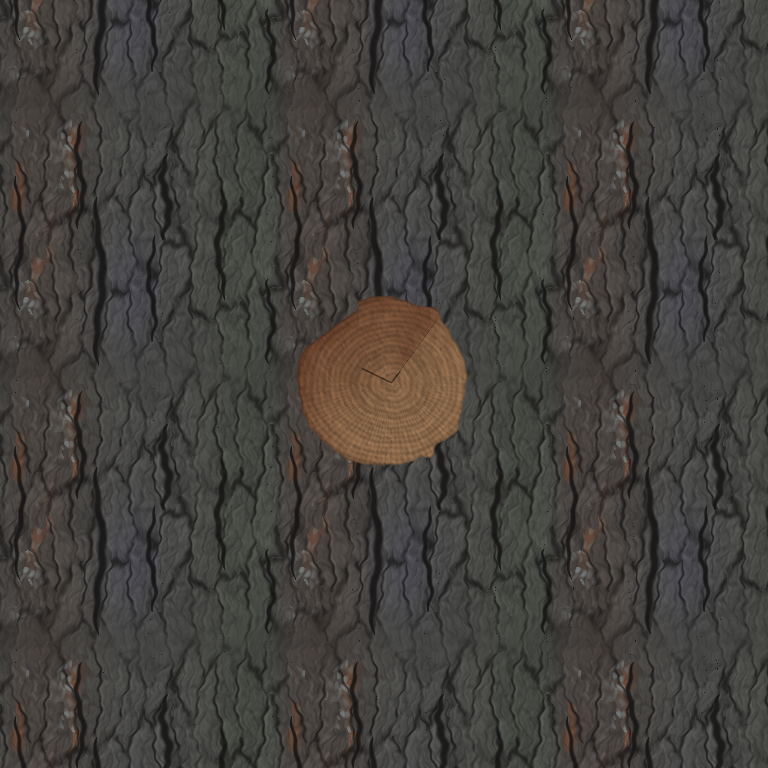
Reproduce this texture procedurally as a WebGL 2 fragment shader.

```glsl
#version 300 es
precision highp float;

uniform vec2 u_resolution;
out vec4 fragColor;

const float TAU = 6.28319;
const vec2 TILE_SIZE = vec2(0.3594, 0.3516);
const float TILE_TOP = 0.13;
const vec2 LOG_CENTER = vec2(0.4974, 0.5035);
const vec2 PITH = vec2(0.5095, 0.5017);
const float LOG_RADIUS = 0.110;
const float RING_COUNT = 140.0;
const vec3 BARK_GREY = vec3(0.262, 0.262, 0.254);
const vec3 BARK_VIOLET = vec3(0.255, 0.250, 0.272);
const vec3 BARK_BROWN = vec3(0.262, 0.240, 0.226);
const vec3 BARK_MOSS = vec3(0.255, 0.270, 0.240);
const vec3 CRACK_DARK = vec3(0.075, 0.070, 0.070);
const vec3 RUST = vec3(0.41, 0.26, 0.19);
const vec3 LICHEN = vec3(0.47, 0.50, 0.50);
const vec3 WOOD_TAN = vec3(0.53, 0.40, 0.285);
const vec3 WOOD_RED = vec3(0.39, 0.245, 0.165);

vec2 hash2(vec2 p) {
  vec2 k = vec2(dot(p, vec2(127.1, 311.7)), dot(p, vec2(269.5, 183.3)));
  return fract(sin(k) * 43758.5);
}

// Tiling cellular noise: nearest distance, border distance, cell tone
vec3 cells(vec2 p, vec2 count) {
  p *= count;
  vec2 base = floor(p);
  float near = 8.0, next = 8.0, tone = 0.0;
  for (int y = -1; y <= 1; y++)
    for (int x = -1; x <= 1; x++) {
      vec2 cell = base + vec2(x, y);
      vec2 rnd = hash2(mod(cell, count));
      float d = length(cell + rnd - p);
      if (d < near) { next = near; near = d; tone = rnd.x; }
      else next = min(next, d);
    }
  return vec3(near, next - near, tone);
}

vec2 warp(vec2 q) {
  q.x += 0.012 * sin(TAU * (2.0 * q.y + q.x)) + 0.006 * sin(TAU * (7.0 * q.y - 3.0 * q.x));
  q.x += 0.003 * sin(TAU * (19.0 * q.y + 5.0 * q.x));
  q.y += 0.02 * sin(TAU * (4.0 * q.x + q.y)) + 0.008 * sin(TAU * (17.0 * q.x + 2.0 * q.y));
  return q;
}

// Height of the layered bark plates
float relief(vec2 q) {
  vec3 plate = cells(q, vec2(11.0, 3.0));
  vec3 flake = cells(q, vec2(25.0, 10.0));
  vec3 grain = cells(q, vec2(70.0, 38.0));
  return 0.40 * smoothstep(0.0, 0.22, plate.y) + 0.25 * plate.z
       + 0.18 * smoothstep(0.0, 0.3, flake.y) + 0.22 * flake.z - 0.20 * grain.x;
}

// Tapered vertical crack hanging from a point in the tile
float fissure(vec2 q, vec2 top, float len, float width) {
  vec2 d = vec2(fract(q.x - top.x + 0.5) - 0.5, fract(q.y - top.y) / len);
  d.x += 0.012 * sin(8.0 * d.y + 20.0 * top.x) + 0.004 * sin(29.0 * d.y);
  float taper = sqrt(max(0.0, 4.0 * d.y * (1.0 - d.y)));
  return 1.0 - smoothstep(0.25, 1.0, abs(d.x) / (width * taper + 0.0001));
}

float bump(float x, float center, float width) {
  float d = (x - center) / width;
  return exp(-d * d);
}

vec3 bark(vec2 uv) {
  vec2 q = fract(vec2(uv.x, 1.0 - uv.y - TILE_TOP) / TILE_SIZE);
  vec2 w = warp(q);
  float height = relief(w);
  float slope = height - relief(w + vec2(-0.007, -0.008));
  float seam = smoothstep(0.0, 0.16, min(q.y, 1.0 - q.y));
  vec3 spots = cells(w, vec2(46.0, 34.0));
  vec3 patches = cells(w, vec2(19.0, 14.0));

  // Broad tints and relief
  vec3 col = mix(BARK_GREY, BARK_BROWN, bump(q.x, 0.16, 0.16));
  col = mix(col, BARK_VIOLET, bump(q.x, 0.48, 0.1) * bump(q.y, 0.72, 0.22));
  col = mix(col, BARK_MOSS, bump(q.x, 0.9, 0.15) * 0.7);
  float contrast = mix(0.55, 1.0, seam);
  col *= 1.0 + contrast * (0.42 * (height - 0.50) + 0.42 * slope) + 0.12 * (spots.z - 0.5);

  // Rust and lichen follow a leaning ridge
  float ridge = mix(0.28, 0.13, smoothstep(0.3, 0.65, q.y)) + 0.012 * sin(TAU * 4.0 * q.y);
  float rust = bump(q.x, ridge, 0.028) * smoothstep(0.06, 0.14, q.y) * (1.0 - smoothstep(0.6, 0.8, q.y));
  rust += bump(q.x, 0.065, 0.022) * bump(q.y, 0.34, 0.17);
  col = mix(col, RUST * (0.6 + 0.7 * height), min(rust, 1.0) * smoothstep(0.25, 0.8, patches.z) * 0.85);
  float pale = bump(q.x, ridge - 0.035, 0.055) * seam + bump(q.x, 0.1, 0.035) * bump(q.y, 0.12, 0.1);
  pale *= smoothstep(0.35, 0.8, patches.z) * smoothstep(0.3, 0.8, spots.z) * smoothstep(0.7, 0.2, spots.x);
  col = mix(col, LICHEN, min(pale, 1.0) * 0.85);

  // Fine splits between plates, then the deep fissures
  vec3 plate = cells(w, vec2(11.0, 3.0));
  float split = (1.0 - smoothstep(0.0, 0.13, plate.y)) * smoothstep(0.2, 0.7, patches.z) * contrast;
  float deep = fissure(q, vec2(0.36, 0.36), 0.62, 0.023);
  deep = max(deep, fissure(q, vec2(0.60, 0.20), 0.32, 0.024));
  deep = max(deep, fissure(q, vec2(0.80, 0.32), 0.42, 0.018));
  deep = max(deep, fissure(q, vec2(0.55, 0.50), 0.40, 0.014));
  deep = max(deep, fissure(q, vec2(0.98, 0.66), 0.32, 0.014));
  deep = max(deep, fissure(q, vec2(0.29, 0.08), 0.40, 0.016));
  deep = max(deep, fissure(q, vec2(0.07, 0.28), 0.50, 0.014));
  return mix(col, CRACK_DARK, max(deep * 0.85, split * 0.55));
}

// Signed distance to the uneven log outline, flattened at the upper left
float logEdge(vec2 p) {
  float a = atan(p.y, p.x);
  float r = LOG_RADIUS + 0.008 * bump(a, 0.94, 0.09) + 0.009 * bump(a, -0.99, 0.07)
          + 0.006 * bump(a, -0.6, 0.15) + 0.0012 * sin(9.0 * a) + 0.0006 * sin(31.0 * a);
  float flatSide = dot(p, vec2(-0.598, 0.804)) - 0.0945;
  return max(length(p) - r, p.x < -0.0295 ? flatSide : -1.0);
}

float lineDistance(vec2 p, vec2 end) {
  return length(p - end * clamp(dot(p, end) / dot(end, end), 0.0, 1.0));
}

vec3 wood(vec2 uv, float edge) {
  vec2 p = uv - PITH;
  float a = atan(p.y, p.x);
  float r = length(p * vec2(0.95, 1.05)) + 0.0012 * sin(3.0 * a + 1.0) + 0.0007 * sin(8.0 * a + 90.0 * length(p));
  vec3 fiber = cells(uv + 0.3 * uv.yx, vec2(300.0, 190.0));
  vec3 stain = cells(uv, vec2(46.0, 38.0));

  // Heartwood stain above and left, with a sharp wedge at upper right
  float red = smoothstep(-0.05, 0.11, dot(p, vec2(-0.6, 0.8))) * 0.75;
  float wedge = smoothstep(-0.002, 0.003, dot(p, vec2(-0.81, 0.59))) * smoothstep(0.0, 0.03, p.y);
  red += 0.4 * wedge * bump(a, 1.05, 0.35) + 0.35 * smoothstep(0.025, 0.0, -edge) * smoothstep(0.02, -0.06, p.x);
  red += 0.2 * (stain.z - 0.5) * smoothstep(0.8, 0.1, stain.x);
  vec3 col = mix(WOOD_TAN, WOOD_RED, clamp(red, 0.0, 1.0));

  // Growth rings, rays and saw texture
  float rings = sin(TAU * RING_COUNT * r + 0.8 * sin(95.0 * r)) + 0.6 * sin(TAU * 57.0 * r + 1.0);
  float rays = sin(90.0 * a + 2.0 * sin(7.0 * a)) * smoothstep(0.01, 0.06, r) * smoothstep(0.03, -0.04, p.y);
  col *= 1.0 + 0.060 * rings + 0.045 * rays + 0.16 * (fiber.z - 0.5) - 0.06 * bump(r, 0.045, 0.012);

  // Drying cracks at the pith and a darker rim
  float gap = min(lineDistance(p, vec2(0.011, 0.014)), lineDistance(p, vec2(-0.037, 0.018)));
  gap = min(gap, lineDistance(p, vec2(0.06, 0.082)) + 0.0007);
  col *= 1.0 - 0.5 * smoothstep(0.0016, 0.0003, gap);
  return col * mix(0.78, 1.0, smoothstep(0.0, 0.004, -edge));
}

void main() {
  vec2 uv = gl_FragCoord.xy / u_resolution;
  float pixel = 1.0 / min(u_resolution.x, u_resolution.y);
  float edge = logEdge(uv - LOG_CENTER);
  float cover = 1.0 - smoothstep(-pixel, pixel, edge);
  fragColor = vec4(mix(bark(uv), wood(uv, edge), cover), 1.0);
}
```
